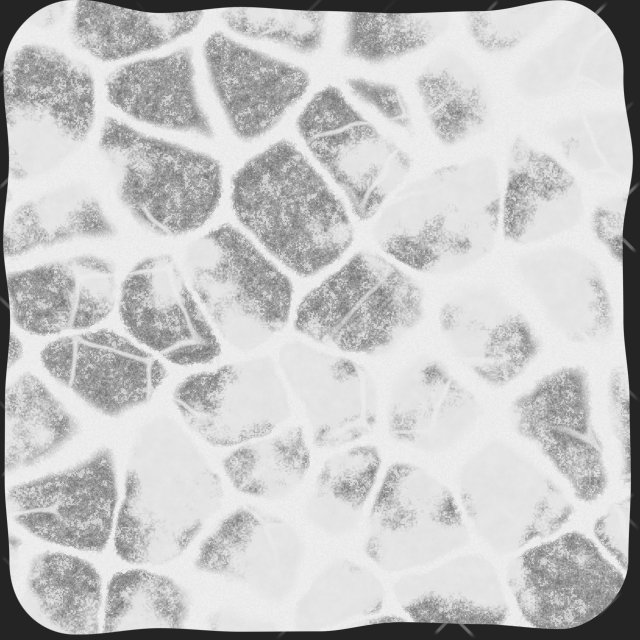
A three.js fragment shader for this texture map:

```glsl
// Weathered stone tile: pale mineral veins between rounded Voronoi cells,
// grainy grey stains broken up by fractal noise, and a wavy rounded border
// over a dark ground with a few faint diagonal scuffs.
varying vec2 vUv;

const float GROUND = 0.14;
const float PLASTER = 0.895;
const float VEIN = 0.925;
const float STAIN = 0.63;

float hash(vec2 p) {
  vec3 q = fract(p.xyx * 0.1031);
  q += dot(q, q.yzx + 33.33);
  return fract((q.x + q.y) * q.z);
}

vec2 hash2(vec2 p) {
  return vec2(hash(p + 17.0), hash(p + 71.0));
}

float noise(vec2 p) {
  vec2 i = floor(p);
  vec2 f = fract(p);
  f = f * f * (3.0 - 2.0 * f);
  float low = mix(hash(i), hash(i + vec2(1.0, 0.0)), f.x);
  float high = mix(hash(i + vec2(0.0, 1.0)), hash(i + 1.0), f.x);
  return mix(low, high, f.y);
}

float fbm(vec2 p, float gain) {
  float sum = 0.0, total = 0.0, amp = 1.0;
  for (int i = 0; i < 6; i++) {
    sum += amp * noise(p);
    total += amp;
    amp *= gain;
    p = mat2(1.6, 1.2, -1.2, 1.6) * p + 19.7;
  }
  return sum / total;
}

// x: smoothed distance to the cell border, y: random value of the cell
vec2 cells(vec2 p, float rounding) {
  vec2 base = floor(p), f = fract(p);
  vec2 nearest = vec2(0.0), home = vec2(0.0);
  float best = 9.0;
  for (int y = -1; y <= 1; y++) {
    for (int x = -1; x <= 1; x++) {
      vec2 g = vec2(float(x), float(y));
      vec2 r = g + hash2(base + g) - f;
      if (dot(r, r) < best) { best = dot(r, r); nearest = r; home = g; }
    }
  }
  float sum = 0.0;
  for (int y = -2; y <= 2; y++) {
    for (int x = -2; x <= 2; x++) {
      vec2 g = home + vec2(float(x), float(y));
      vec2 r = g + hash2(base + g) - f;
      vec2 apart = r - nearest;
      if (dot(apart, apart) > 0.0001)
        sum += exp(-rounding * dot(0.5 * (r + nearest), normalize(apart)));
    }
  }
  return vec2(max(-log(sum + 0.000001) / rounding, 0.0), hash(base + home + 5.0));
}

float roundedBox(vec2 p, float halfSize, float radius) {
  vec2 q = abs(p) - halfSize + radius;
  return length(max(q, 0.0)) + min(max(q.x, q.y), 0.0) - radius;
}

// Short diagonal smears scattered round the border
float scuffs(vec2 p) {
  float light = 0.0;
  for (int i = 0; i < 26; i++) {
    vec2 seed = vec2(float(i), 3.0);
    float a = 6.2832 * (float(i) + hash(seed)) / 26.0;
    vec2 q = p - clamp(0.64 * vec2(cos(a), sin(a)), -0.485, 0.485);
    float side = hash(seed + 9.0) < 0.5 ? -1.0 : 1.0;
    vec2 s = vec2(q.x + side * q.y, q.y - side * q.x) * 0.7071;
    float reach = mix(0.012, 0.032, hash(seed + 21.0));
    float body = smoothstep(0.004, 0.001, abs(s.y)) * smoothstep(reach, 0.3 * reach, abs(s.x));
    light = max(light, body * 0.45 * hash(seed + 40.0));
  }
  return light;
}

float stone(vec2 p) {
  // Bent coordinates make the veins wander
  vec2 bend = vec2(noise(p * 8.0 + 3.0), noise(p * 8.0 + 47.0)) - 0.5;
  vec2 ripple = vec2(noise(p * 36.0), noise(p * 36.0 + 80.0)) - 0.5;
  vec2 w = p + bend * 0.045 + ripple * 0.009;
  vec2 cell = cells(w * 6.4 + 2.0, 15.0);
  float border = cell.x / 6.4;
  float crack = cells(w * 8.5 + 31.0, 30.0).x / 8.5;

  float grain = noise(p * 410.0);
  float speck = hash(floor(p * 512.0));
  float fine = fbm(p * 65.0 + 11.0, 0.75);

  // Stains collect along the veins and differ from cell to cell
  float cover = fbm(p * 7.0 + 5.0, 0.56) + (cell.y - 0.5) * 0.16;
  cover += (grain - 0.5) * 0.05 - 0.06 * exp(-border / 0.018) + 0.01;
  float clean = smoothstep(0.41, 0.57, cover);

  // Brushed streaks, each cell in its own direction
  float a = cell.y * 6.2832;
  vec2 s = vec2(cos(a) * p.x + sin(a) * p.y, cos(a) * p.y - sin(a) * p.x);
  float brushed = noise(s * vec2(45.0, 230.0));
  float dark = STAIN + (fine - 0.5) * 0.42 + (grain - 0.5) * 0.13;
  dark += (brushed - 0.5) * 0.08 + (speck - 0.5) * 0.09;
  dark -= 0.05 * exp(-border / 0.015);
  float flecks = smoothstep(0.56, 0.7, fine + (grain - 0.5) * 0.25);
  dark = clamp(mix(dark, 0.88, flecks * 0.6), 0.48, 0.92);
  float tone = mix(dark, PLASTER + (fine - 0.5) * 0.05, clean);

  // Broad veins with powdery margins, then broken hairline cracks
  float fray = (fine - 0.5) * 0.016 + (grain - 0.5) * 0.005;
  float width = mix(0.003, 0.015, smoothstep(0.25, 0.75, noise(p * 6.0 + 60.0)));
  float vein = 1.0 - smoothstep(width * 0.55, width * 1.5 + 0.005, border + fray);
  float broken = smoothstep(0.5, 0.65, noise(p * 5.0 + 90.0));
  float hair = (1.0 - smoothstep(0.001, 0.006, crack + fray * 0.4)) * broken;
  return mix(tone, VEIN + (speck - 0.5) * 0.025, max(vein, hair * 0.8));
}

void main() {
  vec2 p = vUv - vec2(0.496, 0.505);
  float wobble = (noise(vUv * 8.0 + 25.0) - 0.5) * 0.026;
  float edge = roundedBox(p, 0.486, 0.105) + wobble;
  float inside = 1.0 - smoothstep(-0.0012, 0.0012, edge);
  float ground = mix(GROUND, 0.8, scuffs(p));
  gl_FragColor = vec4(vec3(mix(ground, stone(vUv), inside)), 1.0);
}
```
